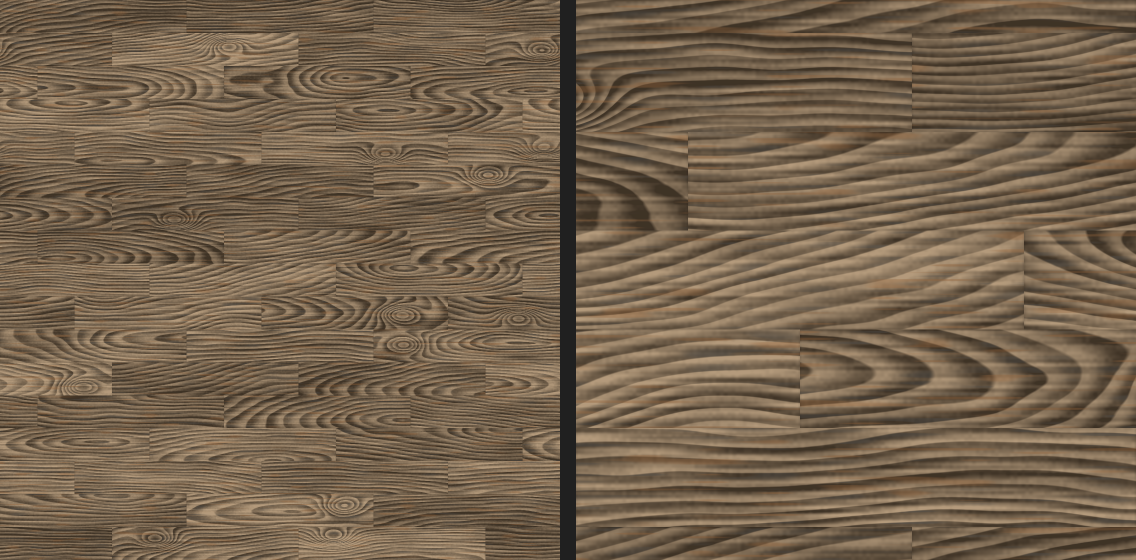
Left: the whole. Right: its middle third, enlarged.
Write a WebGL 1 fragment shader that draws this texture.

```glsl
precision highp float;
// Brown wooden floor: staggered planks with ring grain, knots and fine fibres.

#define PLANKS_ACROSS 3.0
#define ROWS 17.0
#define ROW_SHIFT 0.6      // stagger per row, in plank lengths
#define RING_DENSITY 10.0  // growth rings per plank height
#define GRAIN_WARP 4.2
#define KNOT_CHANCE 0.22
#define RING_CONTRAST 0.52
#define FIBRE_CONTRAST 0.46
#define TONE_VARIATION 0.36
#define BROAD_SHADING 0.24
#define SEAM_SHADE 0.07

uniform vec2 u_resolution;

const vec3 DARK_WOOD = vec3(0.235, 0.190, 0.140);
const vec3 LIGHT_WOOD = vec3(0.705, 0.605, 0.485);
const vec3 ORANGE_FIBRE = vec3(0.580, 0.390, 0.230);
const vec3 SLATE_FIBRE = vec3(0.290, 0.285, 0.275);

float hash(vec2 p) {
  return fract(sin(dot(p, vec2(127.1, 311.7))) * 43758.5453);
}

float noise(vec2 p) {
  vec2 i = floor(p);
  vec2 f = fract(p);
  f = f * f * (3.0 - 2.0 * f);
  float low = mix(hash(i), hash(i + vec2(1.0, 0.0)), f.x);
  float high = mix(hash(i + vec2(0.0, 1.0)), hash(i + vec2(1.0, 1.0)), f.x);
  return mix(low, high, f.y);
}

// Ring number at p; p is measured in plank heights.
float ringField(vec2 p, vec2 id, float plankLength) {
  vec2 seed = 40.0 * vec2(hash(id + 0.3), hash(id + 0.7));

  // Long ellipses around the pith form the cathedral arches
  vec2 pith = vec2(plankLength * mix(-0.3, 1.3, hash(id + 1.3)),
                   mix(-0.9, 1.9, hash(id + 2.1)));
  float density = RING_DENSITY * mix(0.75, 1.2, hash(id + 3.7));
  float slope = mix(0.10, 0.24, hash(id + 7.4));
  float rings = density * length((p - pith) * vec2(slope, 1.0));

  // Slow drift, strong in some planks only, and a smaller wobble
  float warp = GRAIN_WARP * mix(0.25, 1.0, hash(id + 11.2));
  rings += warp * noise(p * vec2(0.5, 1.1) + seed);
  rings += 0.45 * noise(p * vec2(1.6, 4.0) + seed.yx);

  // Occasional knot with closed rings
  vec2 knot = vec2(mix(0.15, 0.85, hash(id + 4.9)) * plankLength,
                   mix(0.25, 0.75, hash(id + 5.3)));
  vec2 d = (p - knot) / vec2(0.48, 0.23);
  rings += 5.5 * step(hash(id + 6.1), KNOT_CHANCE) * exp(-0.7 * dot(d, d));
  return rings;
}

vec3 floorColor(vec2 uv) {
  // Plank layout, rows counted from the top
  float y = (1.0 - uv.y) * ROWS;
  float row = floor(y);
  float x = uv.x * PLANKS_ACROSS - fract(row * ROW_SHIFT);
  vec2 id = vec2(mod(floor(x), PLANKS_ACROSS), row);
  float plankLength = ROWS / PLANKS_ACROSS;
  vec2 p = vec2(fract(x) * plankLength, fract(y));
  vec2 seed = 30.0 * vec2(hash(id + 8.2), hash(id + 9.4));

  // Growth rings: slow darkening, then a sharp edge
  float rings = ringField(p, id, plankLength);
  float phase = fract(rings);
  float ring = smoothstep(0.1, 0.8, phase) * (1.0 - smoothstep(0.88, 1.0, phase));
  ring *= mix(0.65, 1.25, hash(vec2(floor(rings), id.x + 7.0 * id.y)));

  // Straight fibres, a faint cross weave and broad shading
  float fibre = noise(p * vec2(1.2, 27.0) + seed);
  float weave = noise(p * vec2(26.0, 26.0) + seed.yx);
  float broad = noise(p * vec2(0.5, 1.5) + seed + 5.0);
  float tone = hash(id + 10.6) - 0.5;

  float shade = 0.535 + TONE_VARIATION * tone + BROAD_SHADING * (broad - 0.5);
  shade += RING_CONTRAST * (0.40 - ring);
  shade += FIBRE_CONTRAST * (fibre - 0.5) + 0.12 * (weave - 0.5);
  vec3 color = mix(DARK_WOOD, LIGHT_WOOD, clamp(shade, 0.02, 1.0));

  // Hair-thin warm and cool streaks
  float tint = noise(p * vec2(1.5, 27.0) + seed + 17.0);
  color = mix(color, ORANGE_FIBRE, 0.38 * smoothstep(0.72, 0.92, tint));
  color = mix(color, SLATE_FIBRE, 0.40 * ring * smoothstep(0.35, 0.12, tint));

  // Barely visible seams between planks
  vec2 border = min(p, vec2(plankLength, 1.0) - p);
  float seam = 1.0 - smoothstep(0.0, 0.025, min(border.x, border.y));
  return color * (1.0 - SEAM_SHADE * seam);
}

void main() {
  // Four samples smooth the edges
  vec3 sum = vec3(0.0);
  for (int i = 0; i < 2; i++) {
    for (int j = 0; j < 2; j++) {
      vec2 offset = 0.5 * vec2(float(i), float(j)) - 0.25;
      sum += floorColor((gl_FragCoord.xy + offset) / u_resolution);
    }
  }
  gl_FragColor = vec4(sum / 4.0, 1.0);
}
```
